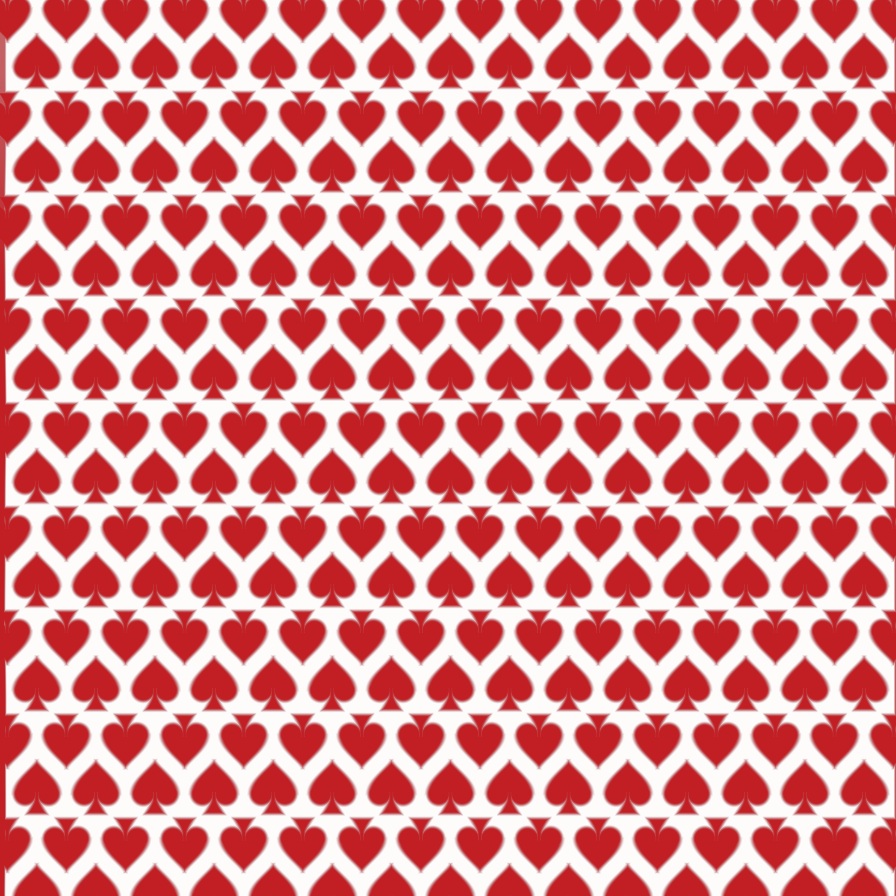
This pattern is drawn by a Shadertoy shader. Its source:

```glsl
const vec3 PAPER = vec3(0.995, 0.985, 0.985);
const vec3 RED = vec3(0.755, 0.12, 0.14);
const float HALF_PI = 1.5707963;

const vec2 PERIOD = vec2(0.06595, 0.1158);   // column and row spacing
const vec2 FIRST_TIP = vec2(0.0411, 0.0382); // from the top left corner
const float INVERTED_TIP = 0.0084;           // tip depth below an upright tip
const float SPADE_SIZE = 0.026;              // half width of one spade
const float SOFTNESS = 0.0027;               // half width of the blurred edge

// Approximate distance to a spade: tip at the origin, y runs toward the foot.
float spadeDistance(vec2 p) {
    const float shoulder = 1.425, foot = 2.3;
    float x = abs(p.x);

    // Ogee sides from the tip to the shoulder
    float rise = clamp(p.y / shoulder, 0.0, 1.0);
    float side = pow(sin(rise * HALF_PI), 1.2);
    float body = max((x - side) * 0.72, max(-p.y, p.y - shoulder));

    // Round lobes
    float lobe = length(vec2(x - 0.5, p.y - shoulder)) - 0.5;

    // Flared stem with a flat foot
    float flare = clamp((p.y - 1.7) / (foot - 1.7), 0.0, 1.0);
    float stemWidth = 0.14 + 0.31 * pow(flare, 1.4);
    float stem = max((x - stemWidth) * 0.85, max(1.2 - p.y, p.y - foot));

    return min(body, min(lobe, stem));
}

// Wraps into one cell, with the cell centre at zero.
vec2 repeatCell(vec2 p, vec2 period) {
    return mod(p + 0.5 * period, period) - 0.5 * period;
}

// Rows of spades; direction is 1 for upright and -1 for inverted.
float spadeRows(vec2 p, vec2 tip, float direction) {
    vec2 middle = vec2(0.0, 1.15 * SPADE_SIZE);
    vec2 local = vec2(p.x - tip.x, (p.y - tip.y) * direction);
    vec2 cell = repeatCell(local - middle, PERIOD) + middle;
    return spadeDistance(cell / SPADE_SIZE) * SPADE_SIZE;
}

float coverage(float d, float blur) {
    return 1.0 - smoothstep(-blur, blur, d);
}

// Slow drift in the width of the printed margin
float marginDrift(float y) {
    return 0.0005 * (sin(y * 17.0) + 0.5 * sin(y * 41.0 + 1.3));
}

void mainImage(out vec4 fragColor, in vec2 fragCoord) {
    float pixel = 1.0 / iResolution.y;
    float canvasWidth = iResolution.x * pixel;
    vec2 p = vec2(fragCoord.x, iResolution.y - fragCoord.y) * pixel;

    // Interlocking upright and inverted rows
    vec2 invertedTip = FIRST_TIP + vec2(0.5 * PERIOD.x, INVERTED_TIP);
    float spades = min(spadeRows(p, FIRST_TIP, 1.0),
                       spadeRows(p, invertedTip, -1.0));
    float ink = coverage(spades, max(SOFTNESS, pixel));

    // Narrow margins, the left one fading toward the top
    float marginBlur = max(0.0014, 0.75 * pixel);
    float left = coverage(p.x - 0.006 - marginDrift(p.y), marginBlur);
    left *= mix(0.7, 1.0, smoothstep(0.05, 0.35, p.y));
    float right = 0.8 * coverage(canvasWidth - 0.0015 - p.x, marginBlur);
    ink = max(ink, max(left, right));

    // Muddy tint where ink meets paper
    vec3 color = mix(PAPER, RED, ink);
    color -= vec3(0.07, 0.0, 0.0) * 4.0 * ink * (1.0 - ink);
    fragColor = vec4(color, 1.0);
}
```
